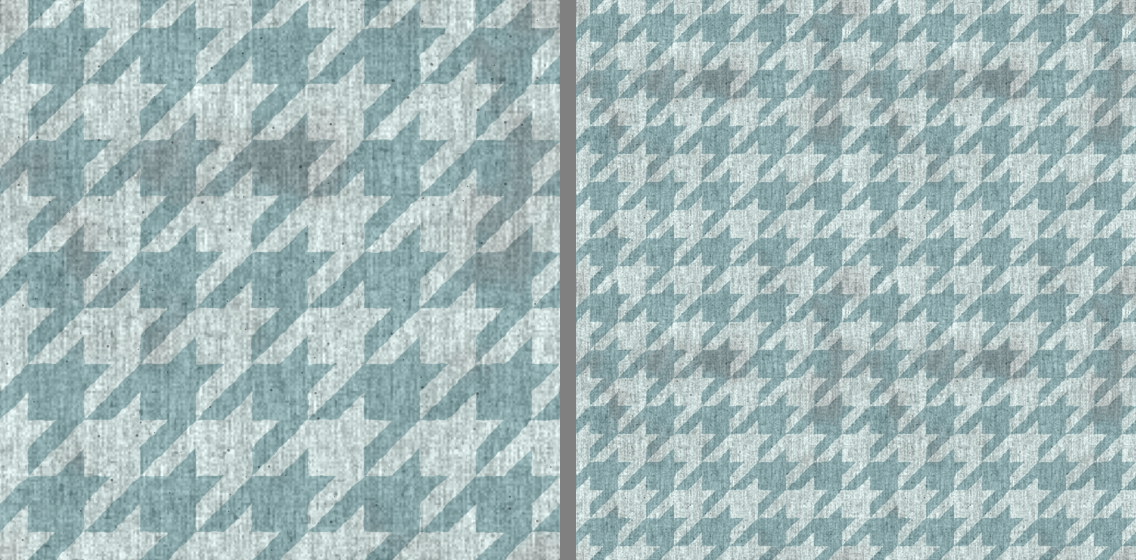
Left, the tile; right, the same tile 2 across and 2 down.
This pattern is drawn by a Shadertoy shader. Its source:

```glsl
// Houndstooth check, five repeats each way, on worn ribbed cloth in teal and pale grey-green.

float hash(vec2 p) {
    vec3 q = fract(vec3(p.xyx) * 0.1031);
    q += dot(q, q.yzx + 33.33);
    return fract((q.x + q.y) * q.z);
}

// Value noise that wraps over the unit square
float noise(vec2 uv, vec2 cells) {
    vec2 p = uv * cells, i = floor(p), f = fract(p);
    f = f * f * (3.0 - 2.0 * f);
    vec2 a = mod(i, cells), b = mod(i + 1.0, cells);
    return mix(mix(hash(a), hash(vec2(b.x, a.y)), f.x),
               mix(hash(vec2(a.x, b.y)), hash(b), f.x), f.y);
}

float cloudNoise(vec2 uv) {
    float sum = 0.0, amp = 0.5, cells = 7.0;
    for (int k = 0; k < 4; k++) {
        sum += amp * noise(uv, vec2(cells));
        amp *= 0.5;
        cells *= 2.0;
    }
    return sum / 0.9375;
}

// Soft band covering the middle half of each unit
float band(float x, float soft) {
    return smoothstep(-soft, soft, 0.25 - abs(fract(x) - 0.5));
}

// Dark share of the check: warp and weft bands exchanged along a diagonal twill
float houndstooth(vec2 p, float soft) {
    float warp = band(p.x, soft);
    float weft = band(p.y, soft);
    float weftOnTop = band(2.0 * (p.x + p.y) + 0.25, 2.8 * soft);
    return mix(warp, weft, weftOnTop);
}

// Sparse dark flecks, at most one per grid cell
float flecks(vec2 uv, float count, float pixel) {
    vec2 id = floor(uv * count);
    vec2 centre = 0.25 + 0.5 * vec2(hash(id + 17.0), hash(id + 53.0));
    float radius = mix(0.0008, 0.0026, hash(id + 91.0));
    float dist = length(fract(uv * count) - centre) / count;
    return step(0.91, hash(id + 7.0)) * (1.0 - smoothstep(radius - pixel, radius + pixel, dist));
}

void mainImage(out vec4 fragColor, in vec2 fragCoord) {
    vec2 uv = fragCoord / iResolution.xy;
    float pixel = 1.0 / min(iResolution.x, iResolution.y);

    // Check, with edges slightly frayed by the threads
    vec2 fray = vec2(noise(uv, vec2(90.0, 110.0)), noise(uv, vec2(110.0, 90.0))) - 0.5;
    vec2 p = 5.0 * vec2(uv.x, 1.0 - uv.y) + 0.018 * fray;
    float dark = houndstooth(p, 5.0 * max(0.0015, 0.75 * pixel));
    vec3 color = mix(vec3(0.755, 0.815, 0.807), vec3(0.527, 0.641, 0.654), dark);

    // Cloth: upright ribs, fainter cross threads and grain
    float ribs = noise(uv, vec2(190.0, 26.0)) - 0.5;
    float cross = noise(uv, vec2(45.0, 210.0)) - 0.5;
    float grain = noise(uv, vec2(256.0, 230.0)) - 0.5;
    float cord = cos(6.28318 * 128.0 * uv.x) * noise(uv, vec2(24.0, 18.0));
    float shade = 0.15 * ribs + 0.07 * cross + 0.16 * grain + 0.024 * cord;

    // Wear: cloudy stains, faint creases and small pits
    float cloud = cloudNoise(uv);
    shade += 0.13 * (cloud - 0.5);
    vec2 crease = exp(-pow(abs(fract(10.0 * uv + 0.5) - 0.5) / 0.035, vec2(2.0)));
    shade -= 0.035 * crease.x * noise(uv, vec2(20.0, 30.0));
    shade -= 0.035 * crease.y * noise(uv, vec2(30.0, 20.0));
    float pits = smoothstep(0.74, 0.95, noise(uv, vec2(150.0, 120.0)));
    shade -= 0.11 * pits * smoothstep(0.35, 0.65, noise(uv, vec2(14.0)));

    color += shade * mix(1.1, 0.85, dark);
    float grey = dot(color, vec3(0.333));
    color = mix(color, vec3(grey * 0.97), 0.4 * smoothstep(0.5, 0.25, cloud));
    color *= 1.0 - 0.38 * flecks(uv, 38.0, 0.7 * pixel);

    fragColor = vec4(clamp(color, 0.0, 1.0), 1.0);
}
```
